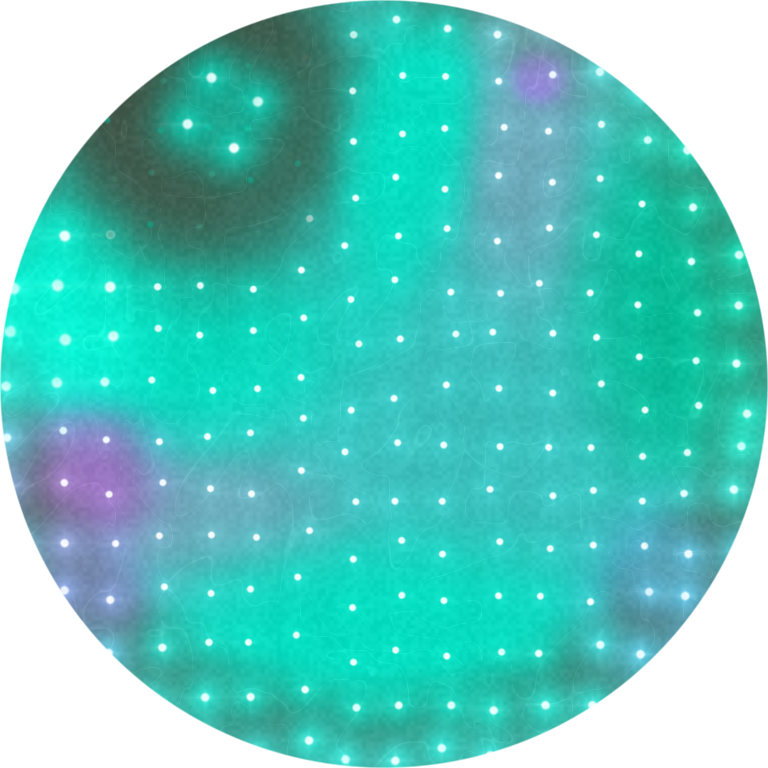
This background is drawn by a three.js fragment shader. Its source:

```glsl
// A round panel of small lamps glowing teal, green, blue and violet through cloth.
#define PITCH vec2(0.0632, 0.0677)
#define ANCHOR vec2(0.7734, 0.897)
#define JITTER 0.010
#define CORE_RADIUS 0.0050
#define HALO_RADIUS 0.030
#define GRAIN 0.05
#define TEAL vec3(0.02, 0.84, 0.73)
#define GREEN vec3(0.03, 0.68, 0.55)
#define HAZE vec3(0.22, 0.71, 0.70)
#define SLATE vec3(0.40, 0.62, 0.68)
#define VIOLET vec3(0.56, 0.42, 0.70)
#define SHADE vec3(0.28, 0.29, 0.24)

varying vec2 vUv;

float hash(vec2 p) {
  p = fract(p * vec2(0.1031, 0.1137));
  p += dot(p, p.yx + 33.33);
  return fract((p.x + p.y) * p.x * 7.31);
}

float noise(vec2 p) {
  vec2 i = floor(p), f = fract(p);
  f = f * f * (3.0 - 2.0 * f);
  return mix(mix(hash(i), hash(i + vec2(1, 0)), f.x),
             mix(hash(i + vec2(0, 1)), hash(i + vec2(1, 1)), f.x), f.y);
}

// Flat-topped soft ellipse
float blob(vec2 p, vec2 center, vec2 radii) {
  vec2 d = (p - center) / radii;
  float d2 = dot(d, d);
  return exp(-d2 * d2);
}

float plume(vec2 p) {
  p.x -= 0.18 * (p.y - 0.82);
  return blob(p, vec2(0.535, 0.82), vec2(0.085, 0.23));
}

// Broad light colours
vec3 wash(vec2 p) {
  vec3 c = HAZE;
  c = mix(c, SLATE, blob(p, vec2(0.25, 0.31), vec2(0.20, 0.11)));
  c = mix(c, SLATE, blob(p, vec2(0.685, 0.85), vec2(0.10, 0.25)));
  c = mix(c, GREEN, blob(p, vec2(0.90, 0.61), vec2(0.15, 0.27)));
  c = mix(c, TEAL, blob(p, vec2(0.50, 0.16), vec2(0.32, 0.14)));
  c = mix(c, TEAL, blob(p, vec2(0.22, 0.56), vec2(0.24, 0.14)));
  c = mix(c, TEAL, blob(p, vec2(0.08, 0.64), vec2(0.13, 0.12)));
  c = mix(c, TEAL, blob(p, vec2(0.25, 0.88), vec2(0.24)));
  c = mix(c, TEAL, plume(p));
  c = mix(c, vec3(0.28, 0.59, 0.70), blob(p, vec2(0.88, 0.22), vec2(0.11, 0.13)));
  c = mix(c, VIOLET, blob(p, vec2(0.10, 0.375), vec2(0.11, 0.10)));
  c = mix(c, vec3(0.50, 0.60, 0.85), blob(p, vec2(0.11, 0.22), vec2(0.08)));
  return mix(c, vec3(0.58, 0.50, 0.85), blob(p, vec2(0.70, 0.90), vec2(0.035)));
}

// Dark corner where the lamps are off
float unlit(vec2 p) {
  return blob(p, vec2(0.25, 0.88), vec2(0.24, 0.255)) * (1.0 - plume(p));
}

// Fall-off toward the edge of the panel
float rimShade(vec2 p) {
  float r = smoothstep(0.39, 0.50, length(p - vec2(0.49, 0.53)));
  return r * (1.0 - 0.6 * blob(p, vec2(0.06, 0.62), vec2(0.11)));
}

// Rows drop on the left side
float sag(float x) {
  return 0.061 * (1.0 - smoothstep(0.33, 0.52, x));
}

vec2 lampPosition(vec2 id) {
  vec2 q = ANCHOR + id * PITCH;
  q.y -= sag(q.x) + 0.026 * smoothstep(0.78, 0.86, q.x) * smoothstep(0.35, 0.5, q.y);
  return q + JITTER * (2.0 * vec2(hash(id + 41.0), hash(id + 87.0)) - 1.0);
}

// Halo with faint cross streaks, then the white core
vec3 addLamp(vec3 c, vec2 d, vec3 hue, float halo, float size) {
  float r = length(d);
  float glow = exp(-pow(r / (HALO_RADIUS * size), 1.5));
  vec2 a = abs(d) / size;
  float streak = exp(-a.x / 0.014 - a.y / 0.003) + exp(-a.y / 0.010 - a.x / 0.003);
  c = mix(c, hue, clamp(halo * glow, 0.0, 1.0));
  c = mix(c, mix(hue, vec3(1), 0.5), clamp(0.5 * halo * streak, 0.0, 1.0));
  float core = 1.0 - smoothstep(0.6, 1.35, r / (CORE_RADIUS * size));
  return mix(c, mix(hue, vec3(1), 0.93), core * smoothstep(0.0, 0.3, halo));
}

void main() {
  vec2 p = vUv;
  vec3 color = mix(wash(p), SHADE, max(0.95 * unlit(p), 0.88 * rimShade(p)));

  // Lamp lattice
  vec2 cell = floor((p + vec2(0.0, sag(p.x)) - ANCHOR) / PITCH + 0.5);
  for (int j = -1; j <= 1; j++) {
    for (int i = -1; i <= 1; i++) {
      vec2 id = cell + vec2(i, j);
      vec2 q = lampPosition(id);
      vec3 hue = wash(q);
      hue /= max(hue.r, max(hue.g, hue.b));
      float lit = 1.0 - smoothstep(0.3, 0.75, unlit(q));
      float boost = blob(q, vec2(0.08, 0.60), vec2(0.10, 0.13));
      float halo = lit * (0.30 + 0.5 * rimShade(q) + 0.4 * boost);
      color = addLamp(color, p - q, hue, halo, 0.9 + 0.6 * boost + 0.2 * rimShade(q));
      float ember = (1.0 - lit) * (1.0 - smoothstep(0.002, 0.006, length(p - q)));
      color = mix(color, mix(GREEN, vec3(0.36, 0.42, 0.36), hash(id)), 0.6 * ember);
    }
  }

  // Four lamps alone in the dark corner
  for (int k = 0; k < 4; k++) {
    float angle = 0.31 + 1.5708 * float(k);
    vec2 q = vec2(0.290, 0.853) + 0.048 * vec2(cos(angle), sin(angle));
    color = addLamp(color, p - q, TEAL, 0.85, 1.3);
  }

  // Cloth grain and thin fibres
  float ridge = 1.0 - abs(2.0 * noise(p * vec2(34.0, 27.0) + 3.0 * noise(p * 9.0)) - 1.0);
  color += GRAIN * (noise(p * 190.0) - 0.5) + 0.04 * smoothstep(0.95, 1.0, ridge);

  float disc = 1.0 - smoothstep(0.498, 0.501, length(p - 0.5));
  gl_FragColor = vec4(mix(vec3(1), color, disc), 1.0);
}
```
